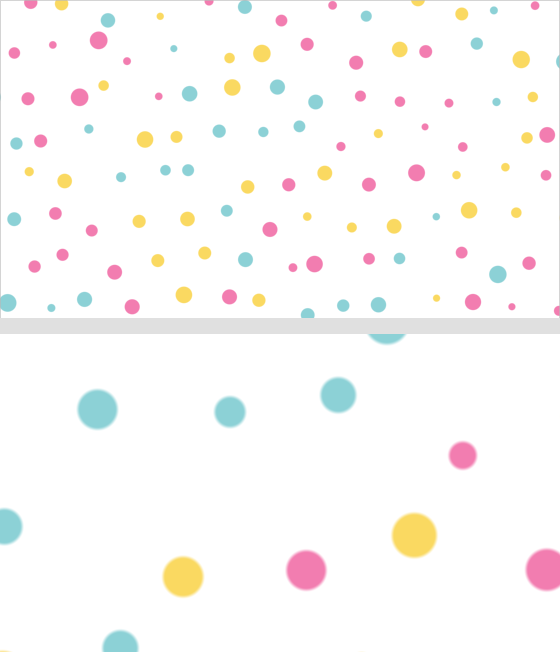
Top, the full canvas; bottom, a detail of the centre.
Write a Shadertoy shader that draws this pattern.

```glsl
// Three independent values in 0..1 for each cell
vec3 hash3(vec2 cell) {
    vec3 p = fract(cell.xyx * vec3(0.1031, 0.1030, 0.0973));
    p += dot(p, p.yxz + 33.33);
    return fract((p.xxy + p.yzz) * p.zyx);
}

vec3 dotColor(float pick) {
    vec3 pink   = vec3(0.95, 0.49, 0.69);
    vec3 yellow = vec3(0.98, 0.85, 0.38);
    vec3 teal   = vec3(0.55, 0.82, 0.84);
    return pick < 0.38 ? pink : pick < 0.69 ? yellow : teal;
}

void mainImage(out vec4 fragColor, in vec2 fragCoord) {
    vec2 uv = fragCoord / iResolution.y;
    float aspect = iResolution.x / iResolution.y;
    float blur = max(0.0025, 0.75 / iResolution.y);

    // Staggered cells, each holding one confetti dot
    float cellSize = 0.133;
    vec2 grid = uv / cellSize + vec2(20.3, 40.2);
    grid.x += 0.5 * mod(floor(grid.y), 2.0);
    vec2 cell = floor(grid);
    vec3 place = hash3(cell);
    vec3 style = hash3(cell + 71.0);

    // Jitter and radius together stay inside the cell
    vec2 center = 0.5 + 0.54 * (place.xy - 0.5);
    float radius = mix(0.08, 0.21, style.x) * cellSize;
    float dist = length(fract(grid) - center) * cellSize - radius;
    float coverage = 1.0 - smoothstep(-blur, blur, dist);
    vec3 color = mix(vec3(1.0), dotColor(style.y), coverage);

    // Faint grey hairline on the left, right and top edges
    float edge = min(min(uv.x, aspect - uv.x), 1.0 - uv.y);
    color = mix(color, vec3(0.72), 0.7 * (1.0 - smoothstep(0.001, 0.0035, edge)));

    fragColor = vec4(color, 1.0);
}
```
